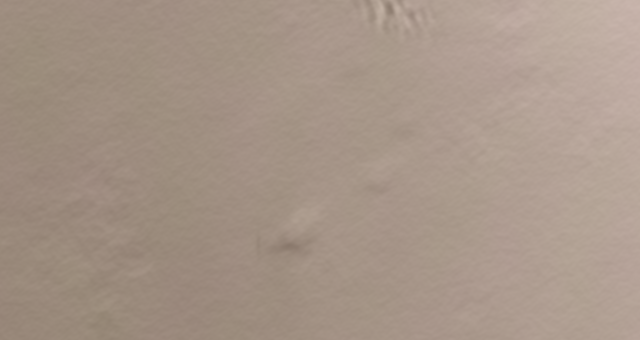
This texture is drawn by a WebGL 1 fragment shader. Its source:

```glsl
precision highp float;
// Smooth taupe plaster wall lit from the upper right: a soft light gradient,
// faint warm and cool mottling, fine slanted trowel relief shaded by its slope,
// and a few shallow dents and scratches. Lengths are in canvas heights.
uniform vec2 u_resolution;

#define SHADE_COLOR vec3(0.590, 0.525, 0.468)
#define LIGHT_COLOR vec3(0.745, 0.673, 0.632)
#define TROWEL_ANGLE 0.6
#define GRAIN_SCALE 44.0
#define GRAIN_DEPTH 0.019
#define RIDGE_SCALE 15.0
#define RIDGE_DEPTH 0.022
#define MOTTLE_DEPTH 0.014
#define TINT_DEPTH 0.011
#define SCRATCH_DEPTH 0.20
#define DENT_DEPTH 0.075

vec2 hashGradient(vec2 cell) {
  vec3 q = fract(cell.xyx * vec3(0.1031, 0.1030, 0.0973));
  q += dot(q, q.yzx + 33.33);
  float angle = 6.2832 * fract((q.x + q.y) * q.z);
  return vec2(cos(angle), sin(angle));
}

// Gradient noise, roughly -0.7 to 0.7
float noise(vec2 p) {
  vec2 i = floor(p);
  vec2 f = p - i;
  vec2 w = f * f * f * (f * (f * 6.0 - 15.0) + 10.0);
  vec2 right = vec2(1.0, 0.0);
  vec2 up = vec2(0.0, 1.0);
  float low = mix(dot(hashGradient(i), f),
                  dot(hashGradient(i + right), f - right), w.x);
  float high = mix(dot(hashGradient(i + up), f - up),
                   dot(hashGradient(i + 1.0), f - 1.0), w.x);
  return mix(low, high, w.y);
}

float fbm(vec2 p) {
  float sum = 0.0;
  float gain = 1.0;
  for (int octave = 0; octave < 4; octave++) {
    sum += gain * noise(p);
    p = mat2(1.6, 1.2, -1.2, 1.6) * p + 7.3;
    gain *= 0.5;
  }
  return sum;
}

vec2 rotate(vec2 p, float angle) {
  float c = cos(angle);
  float s = sin(angle);
  return vec2(c * p.x + s * p.y, c * p.y - s * p.x);
}

// Slope of noise across the trowel strokes, seen as light and shadow
float relief(vec2 p, float scale, float stretch) {
  vec2 q = rotate(p, TROWEL_ANGLE) * scale / vec2(stretch, 1.0);
  vec2 lightStep = vec2(0.14, 0.22);
  return noise(q - lightStep) - noise(q + lightStep);
}

// Soft oval falloff, 1 at the centre
float blob(vec2 p, vec2 center, vec2 size, float angle) {
  vec2 q = rotate(p - center, angle) / size;
  return exp(-dot(q, q));
}

// Shallow dent: shadow below, lit lip above
float dent(vec2 p, vec2 center, float size) {
  p += 0.5 * size * vec2(noise(p * 22.0), noise(p * 22.0 + 40.0));
  float lip = blob(p, center + size * vec2(0.5, 1.5), size * vec2(1.3, 0.55), 0.5);
  float hollow = blob(p, center, size * vec2(1.1, 0.5), 0.2);
  return 0.6 * lip - hollow;
}

void main() {
  vec2 p = gl_FragCoord.xy / u_resolution.y;
  vec2 uv = gl_FragCoord.xy / u_resolution;

  // Broad light, brightest at the upper right
  float light = 0.07 + 0.34 * uv.x + 0.46 * uv.x * uv.x;
  light += (uv.y - 0.5) * mix(0.14, 0.24, uv.x);
  light += 0.20 * blob(uv, vec2(1.0, 0.95), vec2(0.2, 0.3), 0.0);
  vec3 color = mix(SHADE_COLOR, LIGHT_COLOR, light);

  // Cloudy tone and faint pink to olive tint
  float mottle = fbm(rotate(p, TROWEL_ANGLE) * vec2(2.6, 3.6));
  float tint = fbm(p * vec2(5.0, 3.2) + 19.0);
  color += MOTTLE_DEPTH * mottle;
  color += TINT_DEPTH * tint * vec3(0.6, -0.5, 0.9);

  // Trowel relief: fine grain everywhere, larger ridges in sparse patches
  float patches = smoothstep(0.0, 0.55, fbm(p * 2.6 + 3.7));
  float shade = GRAIN_DEPTH * (0.7 + 0.6 * patches) * relief(p, GRAIN_SCALE, 1.3);
  shade += 0.65 * GRAIN_DEPTH * relief(p + 5.0, GRAIN_SCALE * 1.9, 1.2);
  shade += RIDGE_DEPTH * (0.25 + patches) * relief(p + 9.0, RIDGE_SCALE, 1.5);

  // Rough scratches near the top edge
  float rough = blob(p, vec2(1.16, 0.965), vec2(0.10, 0.055), -0.3);
  shade += SCRATCH_DEPTH * rough * relief(rotate(p, 1.35), 38.0, 2.0);

  // Dents along a loose diagonal, fading as they rise
  for (int k = 0; k < 4; k++) {
    float n = float(k);
    vec2 center = vec2(0.85 + 0.34 * sin(n * 0.85), 0.275 + 0.17 * n);
    shade += DENT_DEPTH / (1.0 + 1.1 * n) * dent(p, center, 0.052 - 0.006 * n);
  }

  // Faint upright smear and a thin crease beside the lowest dent
  shade -= 0.012 * blob(p, vec2(0.84, 0.22), vec2(0.06, 0.32), 0.0);
  shade -= 0.030 * blob(p, vec2(0.76, 0.28), vec2(0.007, 0.035), 0.0);

  gl_FragColor = vec4(clamp(color + shade, 0.0, 1.0), 1.0);
}
```
